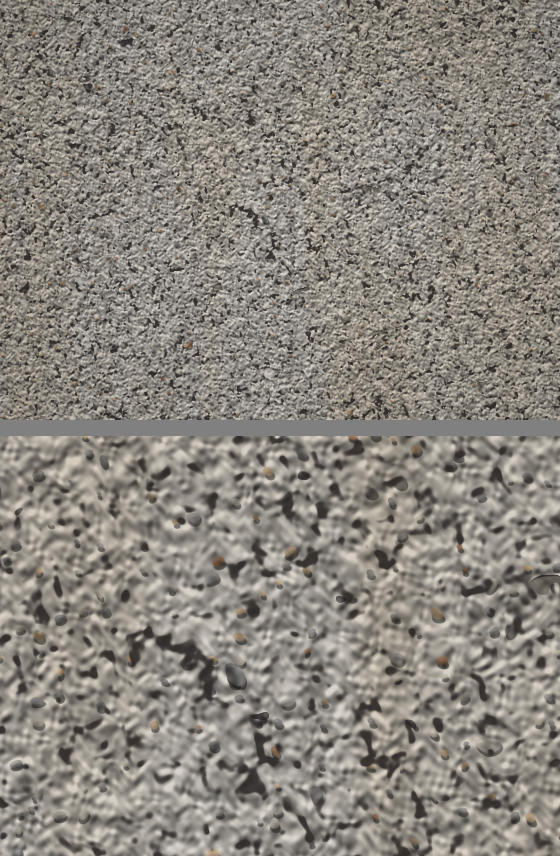
Top, the full canvas; bottom, a detail of the centre.
This texture is drawn by a Shadertoy shader. Its source:

```glsl
// Weathered concrete in raking sunlight: a gritty relief shaded from above,
// with fine dark pores, scattered grey, tan and rust pebbles, and a few chips.
// Layers of value noise give the grit; jittered cells place the larger features.

const vec3 CEMENT_TINT = vec3(1.022, 1.0, 0.962);
const vec3 STAIN_TINT = vec3(1.0, 0.975, 0.935);
const vec3 PORE_COLOR = vec3(0.175, 0.158, 0.155);
const vec3 VOID_COLOR = vec3(0.15, 0.14, 0.14);
const vec3 CHIP_COLOR = vec3(0.38, 0.365, 0.34);
const vec3 SLATE = vec3(0.41, 0.41, 0.41);
const vec3 PALE_STONE = vec3(0.58, 0.56, 0.52);
const vec3 TAN_STONE = vec3(0.57, 0.49, 0.39);
const vec3 RUST_STONE = vec3(0.54, 0.40, 0.30);

const float MEAN_TONE = 0.560;
const float HEIGHT_CONTRAST = 0.32;
const float SLOPE_CONTRAST = 0.38;
const float GRAIN_FREQ = 125.0;   // grains per canvas height
const float PORE_FREQ = 120.0;
const vec2 LIGHT_STEP = vec2(-0.0015, 0.0045);
const mat2 TURN = mat2(0.8, 0.6, -0.6, 0.8);

float hash(vec2 p) {
    vec3 q = fract(vec3(p.xyx) * 0.1031);
    q += dot(q, q.yzx + 33.33);
    return fract((q.x + q.y) * q.z);
}

vec2 hash2(vec2 p) {
    return vec2(hash(p + 17.3), hash(p + 71.9));
}

float noise(vec2 p) {
    vec2 i = floor(p), f = fract(p);
    f = f * f * (3.0 - 2.0 * f);
    return mix(mix(hash(i), hash(i + vec2(1, 0)), f.x),
               mix(hash(i + vec2(0, 1)), hash(i + vec2(1, 1)), f.x), f.y);
}

// Height of the gritty surface, centred on zero
float relief(vec2 p) {
    float h = 0.28 * noise(p * GRAIN_FREQ * 0.45);
    h += 0.50 * noise(TURN * p * GRAIN_FREQ + 40.0);
    h += 0.50 * noise(p * TURN * GRAIN_FREQ * 1.8 + 90.0);
    return h - 0.64;
}

// Nearest scattered ellipse: signed distance, local position, random id
vec4 scatter(vec2 p, float cells, float chance, vec2 sizes, float stretch, float seed) {
    vec4 best = vec4(1.0, 0.0, 0.0, 0.0);
    vec2 q = p * cells, home = floor(q);
    for (int j = -1; j <= 1; j++)
    for (int i = -1; i <= 1; i++) {
        vec2 cell = home + vec2(i, j);
        vec2 pick = hash2(cell + seed);
        if (pick.x > chance) continue;
        vec2 jitter = hash2(cell + seed + 130.0);
        vec2 d = q - cell - 0.2 - 0.6 * jitter;
        float angle = (jitter.x + jitter.y - 1.0) * 0.9;
        float c = cos(angle), s = sin(angle);
        vec2 local = mat2(c, -s, s, c) * d * vec2(1.0, stretch);
        float radius = mix(sizes.x, sizes.y, pick.y * pick.y);
        float dist = (length(local) - radius) / (cells * sqrt(stretch));
        if (dist < best.x) best = vec4(dist, local / radius, pick.x / chance);
    }
    return best;
}

float cover(float dist) {
    float edge = 0.8 / iResolution.y;
    return 1.0 - smoothstep(-edge, edge, dist);
}

vec3 stoneColor(float id) {
    vec3 color = mix(SLATE, PALE_STONE, smoothstep(0.30, 0.65, id));
    color = mix(color, TAN_STONE, step(0.72, id));
    return mix(color, RUST_STONE, step(0.94, id));
}

vec3 addPebbles(vec3 color, vec2 p, float cells, float chance, float seed, float grit) {
    vec2 sizes = vec2(0.14, 0.30);
    vec4 shade = scatter(p + vec2(-0.001, 0.003), cells, chance, sizes, 1.3, seed);
    color *= 1.0 - 0.45 * cover(shade.x);
    vec4 stone = scatter(p, cells, chance, sizes, 1.3, seed);
    vec3 lit = stoneColor(stone.w) * (0.97 + 0.16 * stone.z + 0.9 * grit);
    return mix(color, lit, cover(stone.x) * 0.85);
}

void mainImage(out vec4 fragColor, in vec2 fragCoord) {
    vec2 p = fragCoord / iResolution.y;
    vec2 uv = fragCoord / iResolution.xy;
    vec2 warp = vec2(noise(p * 60.0), noise(p * 60.0 + 200.0)) - 0.5;

    // Sunlit cement grit
    vec2 grain = p + 0.005 * warp;
    float height = relief(grain);
    float slope = height - relief(grain + LIGHT_STEP);
    float tone = MEAN_TONE + HEIGHT_CONTRAST * height + SLOPE_CONTRAST * slope;
    vec3 color = clamp(tone, 0.14, 0.80) * CEMENT_TINT;

    // Pebbles of two sizes
    color = addPebbles(color, p + 0.005 * warp, 56.0, 0.26, 11.0, height);
    color = addPebbles(color, p + 0.008 * warp, 32.0, 0.10, 57.0, height);

    // Fine pores that fade into the hollows of the grit
    float pore = noise(TURN * TURN * grain * PORE_FREQ + 310.0) + 0.6 * height;
    color = mix(color, PORE_COLOR, 0.88 * (1.0 - smoothstep(0.02, 0.30, pore)));

    // Wider voids, then shallow chips shadowed along the upper rim
    vec4 hole = scatter(p + 0.018 * warp, 12.0, 0.11, vec2(0.06, 0.16), 1.9, 83.0);
    color = mix(color, VOID_COLOR + 0.5 * max(height, 0.0), 0.85 * cover(hole.x));
    float chipChance = mix(0.30, 0.03, smoothstep(0.35, 0.75, uv.y));
    vec4 chip = scatter(p + 0.024 * warp, 5.0, chipChance, vec2(0.07, 0.14), 1.8, 29.0);
    vec3 hollow = CHIP_COLOR * (1.0 + 0.6 * height);
    hollow = mix(hollow, VOID_COLOR, smoothstep(0.3, 0.8, chip.z));
    color = mix(color, hollow, 0.88 * cover(chip.x));

    // Broad stains, faint upright streaks and darker corners
    float stain = noise(p * 3.0 + 5.0) * 0.6 + noise(p * vec2(24.0, 2.0)) * 0.4;
    color *= mix(vec3(1.01), STAIN_TINT, smoothstep(0.3, 0.8, stain));
    vec2 offset = uv - vec2(0.53, 0.45);
    color *= 1.03 - 0.28 * dot(offset, offset);
    fragColor = vec4(clamp(color, 0.0, 1.0), 1.0);
}
```
